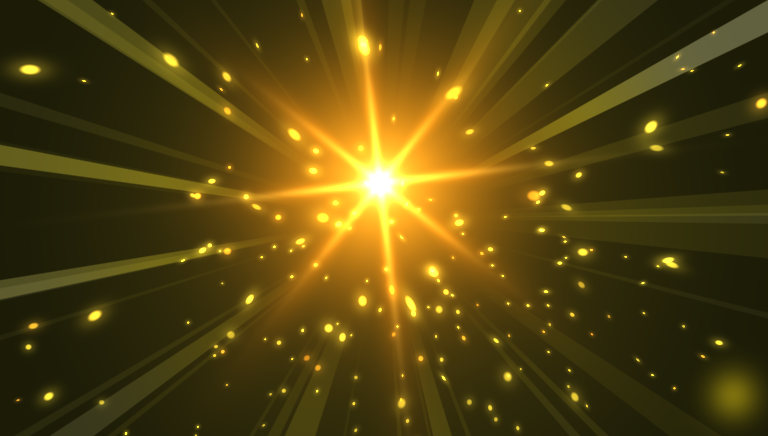
Give the GLSL for this background, as a Shadertoy shader.

```glsl
// Golden starburst over dark olive light rays, with drifting yellow sparks.

const float TAU = 6.2831853;
const vec3 OLIVE_DARK = vec3(0.105, 0.105, 0.025);
const vec3 OLIVE_MID = vec3(0.21, 0.185, 0.045);
const vec3 RAY_GOLD = vec3(1.0, 0.92, 0.18);
const vec3 RAY_PALE = vec3(0.92, 0.92, 0.74);
const vec3 AMBER = vec3(0.74, 0.39, 0.03);
const vec3 SPARK_YELLOW = vec3(1.0, 0.87, 0.24);
const vec3 SPARK_ORANGE = vec3(0.95, 0.56, 0.12);

vec3 hash3(float n) {
    vec3 v = fract(vec3(n) * vec3(0.1031, 0.1030, 0.0973));
    v += dot(v, v.yzx + 33.33);
    return fract((v.xxy + v.yzz) * v.zyx);
}

vec2 direction(float angle) {
    return vec2(cos(angle), sin(angle));
}

// Coordinates of p along and across a direction.
vec2 alignTo(vec2 p, vec2 dir) {
    return vec2(dot(p, dir), dot(p, vec2(-dir.y, dir.x)));
}

float gauss(float x, float width) {
    return exp(-x * x / (width * width));
}

// Wedge of light widening from the canvas centre.
vec3 ray(vec2 p, float angle, float halfAngle, float strength, float pale, float pixel) {
    vec2 q = alignTo(p, direction(angle));
    float edge = abs(q.y) - q.x * tan(halfAngle);
    float mask = smoothstep(pixel, -pixel, edge) * smoothstep(0.18, 0.55, q.x);
    vec3 tint = mix(RAY_GOLD, RAY_PALE, pale * smoothstep(0.45, 0.85, q.x));
    return tint * mask * strength;
}

vec3 rays(vec2 p, float pixel) {
    // Broad rays: angle and half angle in degrees, strength, paleness.
    const vec4 BROAD[11] = vec4[11](
        vec4(170.7, 1.5, 0.25, 0.2), vec4(145.5, 2.3, 0.19, 0.3),
        vec4(27.7, 1.9, 0.30, 1.0), vec4(190.6, 1.4, 0.21, 0.6),
        vec4(215.0, 1.9, 0.12, 0.9), vec4(101.0, 5.0, 0.10, 0.4),
        vec4(60.0, 7.5, 0.09, 0.3), vec4(42.0, 3.5, 0.10, 0.7),
        vec4(249.0, 3.5, 0.11, 0.5), vec4(285.0, 2.3, 0.11, 0.6),
        vec4(-2.0, 4.0, 0.06, 0.1));
    vec3 light = vec3(0.0);
    for (int i = 0; i < 11; i++) {
        vec4 b = BROAD[i];
        light += ray(p, radians(b.x), radians(b.y), b.z, b.w, pixel);
    }
    // Faint rays spread around the circle.
    for (int i = 0; i < 30; i++) {
        vec3 h = hash3(float(i) + 11.0);
        float angle = (float(i) + h.x) * TAU / 30.0;
        light += ray(p, angle, mix(0.006, 0.04, h.y * h.y), mix(0.03, 0.08, h.z), h.x, pixel);
    }
    return light;
}

// Eight-pointed star with a hot core and an amber halo.
vec3 starburst(vec2 q) {
    float r = max(length(q), 1e-4);
    float angle = atan(q.y, q.x) - radians(6.5);
    float fold = mod(angle + TAU / 16.0, TAU / 8.0) - TAU / 16.0;
    float axis = 0.5 + 0.5 * cos(4.0 * angle);
    float upright = q.y * q.y / (r * r);
    float thin = gauss(r * sin(fold), 0.009) * exp(-r * mix(10.0, 6.0, axis));
    float wide = gauss(fold, 0.11) * gauss(r, 0.28 + 0.17 * upright) * smoothstep(0.03, 0.2, r);
    vec3 light = AMBER * gauss(r, 0.27);
    light += vec3(0.75, 0.62, 0.28) * exp(-r * 13.0);
    light += vec3(0.85, 0.70, 0.32) * thin + vec3(0.27, 0.13, 0.01) * wide;
    return light + vec3(1.0, 1.0, 0.9) * gauss(r, 0.034);
}

// Soft speck stretched along the line to the centre.
vec3 spark(vec2 p, vec2 pos, float size, float stretch, float turn, vec3 tint) {
    vec2 q = alignTo(p - pos, direction(atan(pos.y, pos.x) + turn));
    float d = length(q / vec2(stretch, 1.0)) / size;
    return tint * (1.0 - smoothstep(0.5, 1.25, d) + 0.35 * gauss(d, 2.1));
}

vec3 sparks(vec2 p, float aspect) {
    vec3 light = vec3(0.0);
    for (int i = 0; i < 190; i++) {
        vec3 a = hash3(float(i) * 1.7 + 3.0);
        vec3 b = hash3(float(i) * 2.3 + 71.0);
        // The first sparks roam the canvas; the rest crowd below the star.
        bool roaming = i < 75;
        vec2 pos = roaming ? (a.xy - 0.5) * vec2(aspect, 1.0)
                           : vec2(0.04, -0.19) + (a.xy + b.xy - 1.0) * vec2(0.65, 0.42);
        float size = mix(0.0025, roaming ? 0.012 : 0.010, pow(a.z, 3.0));
        float stretch = roaming ? mix(1.0, 2.4, b.x) : mix(1.0, 1.5, b.x);
        vec3 tint = mix(SPARK_YELLOW, SPARK_ORANGE, smoothstep(0.6, 1.0, b.z));
        light += spark(p, pos, size, stretch, b.y - 0.5, tint * mix(0.45, 1.0, b.y));
    }
    return light;
}

void mainImage(out vec4 fragColor, in vec2 fragCoord) {
    float pixel = 1.0 / iResolution.y;
    float aspect = iResolution.x * pixel;
    vec2 p = (fragCoord - 0.5 * iResolution.xy) * pixel;
    vec2 star = p - vec2(-0.009, 0.080);

    // Olive ground with radiating light.
    vec3 color = mix(OLIVE_MID, OLIVE_DARK, smoothstep(0.25, 0.95, length(p)));
    color += rays(p, pixel) + starburst(star);

    // Blurred lamp near the lower right corner.
    float lamp = length(p - vec2(0.455 * aspect, -0.407));
    color += vec3(0.38, 0.33, 0.03) * gauss(lamp, 0.058);

    color += sparks(p, aspect);
    fragColor = vec4(clamp(color, 0.0, 1.0), 1.0);
}
```
